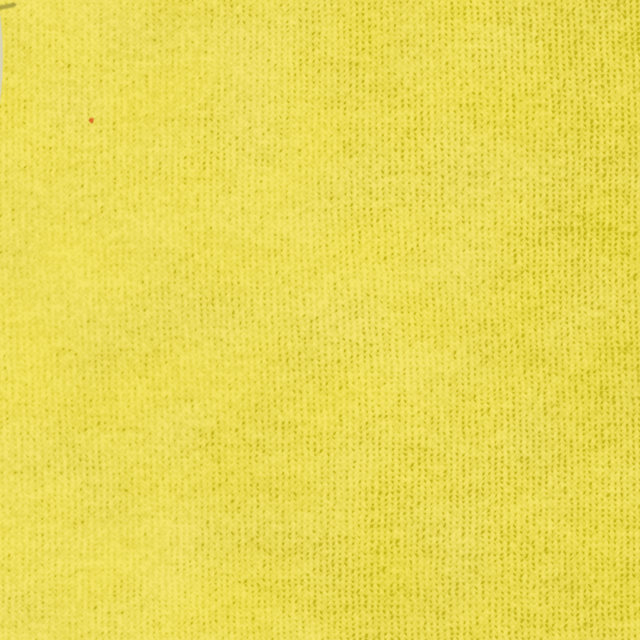
Write a WebGL 2 fragment shader that draws this texture.

```glsl
#version 300 es
precision highp float;
// Fine yellow jersey knit: upright columns of slanted stitches with dark slits.
// A stitch grid is bent by gradient noise, staggered per column and shaded with
// hashed strength, then mixed with broad shading and grain through a yellow ramp.

#define WALES 100.0      // stitch columns across the canvas
#define COURSES 118.0    // stitch rows up the canvas
#define LEAN 0.016       // sideways drift of the columns
#define SLANT 0.60       // rise of each stitch leg, in rows
#define SLIT_DEPTH 0.78  // darkness of the slits
#define FURROW 0.13      // shade between columns
#define LEG_RELIEF 0.14  // contrast between stacked legs
#define BROAD 0.33       // slow change of light and dye
#define GRAIN 0.48       // loose fibre texture
#define SHADOW vec3(0.805, 0.745, 0.165)
#define BODY vec3(0.893, 0.833, 0.283)
#define LIGHT vec3(0.950, 0.890, 0.405)

const float TAU = 6.28318;

uniform vec2 u_resolution;
out vec4 outColor;

vec2 hash2(vec2 p) {
    vec3 q = fract(p.xyx * vec3(0.1031, 0.1030, 0.0973));
    q += dot(q, q.yzx + 33.33);
    return fract((q.xx + q.yz) * q.zy);
}

float cornerSlope(vec2 cell, vec2 offset) {
    float angle = TAU * hash2(cell).x;
    return dot(vec2(cos(angle), sin(angle)), offset);
}

// Gradient noise, roughly -0.7 to 0.7
float noise(vec2 p) {
    vec2 i = floor(p), f = p - i;
    vec2 w = f * f * f * (f * (f * 6.0 - 15.0) + 10.0);
    vec2 e = vec2(1.0, 0.0);
    return mix(
        mix(cornerSlope(i, f), cornerSlope(i + e.xy, f - e.xy), w.x),
        mix(cornerSlope(i + e.yx, f - e.yx), cornerSlope(i + e.xx, f - e.xx), w.x),
        w.y);
}

// One slanted dark slit per stitch, with its own strength and offset
float slits(vec2 grid) {
    vec2 rnd = hash2(floor(grid) + 17.0);
    vec2 d = fract(grid) - 0.5;
    d.x += 0.35 * d.y * (rnd.x < 0.5 ? 1.0 : -1.0);
    d += (rnd.yx - 0.5) * vec2(0.18, 0.24);
    d /= vec2(0.22, 0.32);
    float strength = 0.2 + 0.75 * rnd.y + 0.9 * pow(rnd.x, 10.0);
    return strength * exp(-dot(d, d));
}

// Relief of the knit around zero
float knit(vec2 p) {
    vec2 bend = vec2(noise(p * 2.2 + 5.0), noise(p * 2.5 + 31.0)) * 0.014;
    bend += vec2(noise(p * 34.0), noise(p * 34.0 + 70.0)) * vec2(0.0022, 0.0034);
    vec2 grid = (p + bend + vec2(LEAN * p.y, 0.0)) * vec2(WALES, COURSES);

    // Each column is shifted a little, so rows only roughly line up
    grid.y += 0.35 * hash2(vec2(floor(grid.x), 7.0)).x;

    float side = abs(fract(grid.x) - 0.5) * 2.0;
    float leg = cos(TAU * (grid.y - SLANT * side));
    float furrow = cos(TAU * grid.x);
    return LEG_RELIEF * leg + FURROW * furrow - SLIT_DEPTH * slits(grid);
}

// Slow light and dye changes with faint row streaks, darker to the right
float broadShade(vec2 p) {
    float shade = 0.6 * noise(p * 2.3 + 3.0) + 0.6 * noise(p * 6.0 + 13.0);
    shade += 0.6 * noise(p * vec2(13.0, 24.0) + 41.0);
    shade += 0.5 * noise(p * vec2(26.0, 62.0) + 87.0);
    return shade + 0.25 - 0.60 * smoothstep(0.15, 1.0, p.x);
}

float clothTone(vec2 p) {
    // Stitches read more crisply to the right, and fade in worn patches
    float crisp = 0.62 + 0.40 * smoothstep(0.05, 0.75, p.x);
    crisp += 0.30 * noise(p * 6.0 + 11.0);

    float grain = noise(p * vec2(125.0, 105.0)) + 0.6 * noise(p * 250.0 + 9.0);
    grain += 0.45 * noise(p * vec2(60.0, 70.0) + 23.0);
    return 0.72 + crisp * knit(p) + BROAD * broadShade(p) + GRAIN * grain;
}

vec3 yellowRamp(float tone) {
    vec3 low = mix(SHADOW, BODY, clamp(tone / 0.35, -0.4, 1.0));
    return mix(low, LIGHT, clamp((tone - 0.35) / 0.65, 0.0, 1.12));
}

void main() {
    float scale = min(u_resolution.x, u_resolution.y);
    vec2 p = gl_FragCoord.xy / scale;

    // Four samples per pixel keep the fine stitches smooth
    vec3 color = vec3(0.0);
    for (int k = 0; k < 4; k++) {
        vec2 shift = (vec2(k & 1, k >> 1) - 0.5) * 0.5;
        color += 0.25 * yellowRamp(clothTone((gl_FragCoord.xy + shift) / scale));
    }
    color.b += 0.05 * noise(p * 9.0 + 57.0);

    // Stray red fibre speck
    float fromSpeck = length(p - vec2(0.143, 0.812)) + 0.002 * noise(p * 200.0);
    color = mix(color, vec3(0.86, 0.45, 0.16), 1.0 - smoothstep(0.002, 0.0055, fromSpeck));

    // Pale backing beside the upper left edge, and a fold in the corner
    float edge = 0.005 - 0.9 * pow(abs(p.y - 0.91), 2.0) - p.x;
    color = mix(color, vec3(0.85, 0.83, 0.70), smoothstep(-0.001, 0.002, edge));
    float fold = abs(p.y - 0.988 - 0.2 * p.x) + 0.05 * smoothstep(0.02, 0.06, p.x);
    color *= 1.0 - 0.25 * (1.0 - smoothstep(0.001, 0.006, fold));

    outColor = vec4(color, 1.0);
}
```
